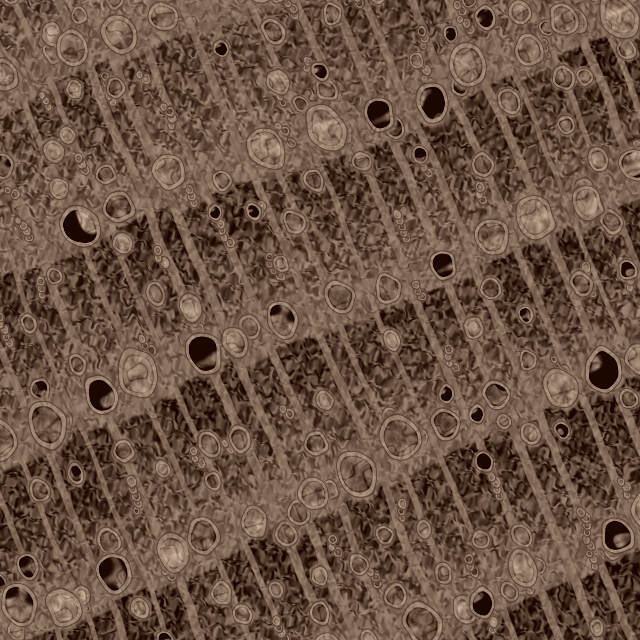
Reproduce this texture procedurally as a Shadertoy shader.

```glsl
#define TILT 0.40
#define RING_WIDTH 0.25
#define RAY_SPACING 0.056
#define RAY_HALF_WIDTH 0.0062
#define GRAIN_SCALE vec2(235.0, 195.0)
#define GRAIN_CONTRAST 0.95
#define LARGE_SHARE 0.85
#define MEDIUM_SHARE 0.42
#define CHAIN_SHARE 0.45
#define HOLE_SHARE 0.24
#define DARK_BROWN vec3(0.17, 0.08, 0.04)
#define PALE_TAN vec3(0.66, 0.56, 0.48)

float hash(vec2 p) {
    return fract(sin(dot(p, vec2(127.1, 311.7))) * 43758.5453);
}

float noise(vec2 p) {
    vec2 cell = floor(p), f = fract(p);
    f = f * f * (3.0 - 2.0 * f);
    return mix(mix(hash(cell), hash(cell + vec2(1, 0)), f.x),
               mix(hash(cell + vec2(0, 1)), hash(cell + vec2(1, 1)), f.x), f.y);
}

// Fibres in growth rings, crossed by pale rays
float woodTone(vec2 p, float grain, float lightening) {
    float x = (p.x + 0.012 * noise(p * vec2(5.0, 9.0)) + 0.003 * noise(p * 38.0)) / RAY_SPACING;
    float rayId = floor(x);
    float rayDist = fract(x) - 0.5 - 0.45 * (hash(vec2(rayId, 3.0)) - 0.5);
    float strip = rayId + step(0.0, rayDist);
    float stripRandom = hash(vec2(strip, 8.0));

    float age = fract((p.y + 0.018 * (stripRandom - 0.5)) / RING_WIDTH);
    float pale = max(1.0 - smoothstep(0.16, 0.38, age), smoothstep(0.98, 1.0, age));
    float fibre = mix(0.47, 0.24, smoothstep(0.3, 0.9, age));
    fibre += 0.14 * (stripRandom - 0.5) + lightening;
    float tone = mix(fibre, 0.65, pale) + grain * mix(GRAIN_CONTRAST, 0.6, pale);

    float width = RAY_HALF_WIDTH * mix(0.65, 1.2, hash(vec2(rayId, 5.0)));
    float d = abs(rayDist) * RAY_SPACING - width;
    float rayTone = 0.72 + 0.4 * grain + 0.15 * (noise(p * vec2(160.0, 45.0)) - 0.5);
    tone -= 0.1 * (1.0 - smoothstep(0.0, 0.0025, abs(d)));
    return mix(tone, rayTone, 1.0 - smoothstep(-0.0015, 0.0015, d));
}

// One vessel: sheath, dark outline, bright wall and mottled filling
void drawVessel(inout float tone, vec2 p, float radius, float seed, float grain) {
    float reach = 0.3 * radius + 0.002;
    if (length(p) > 1.5 * radius + reach) return;
    vec2 shift = vec2(seed * 61.0, seed * 37.0);
    float d = length(p * vec2(1.1, 0.93)) - radius;
    d += 0.28 * radius * (noise(p / radius * 1.3 + shift) - 0.5);
    float wall = 0.13 * radius + 0.0008;

    float sheath = 1.0 - smoothstep(0.3 * reach, reach, d);
    tone = mix(tone, 0.66 + 0.45 * grain, sheath);
    float outline = 1.0 - smoothstep(0.0, 0.0022, abs(d - 0.0008));
    tone = mix(tone, 0.24, 0.7 * outline);

    float blotch = noise(p * 85.0 + shift);
    float fold = 1.0 - smoothstep(0.0, 0.13, abs(noise(p * 65.0 + shift.yx) - 0.5));
    float filling = 0.56 + 0.4 * fract(seed * 17.0) + 0.55 * (blotch - 0.5);
    filling += 0.4 * grain - 0.32 * fold * step(0.01, radius);
    float holed = step(fract(seed * 29.0), HOLE_SHARE) * step(0.01, radius);
    float hole = smoothstep(0.32, 0.5, noise(p / radius * 1.1 + shift + 4.0));
    filling = mix(filling, -0.12, holed * hole);

    float inside = 1.0 - smoothstep(-0.001, 0.001, d);
    float rim = smoothstep(-wall - 0.0015, -wall + 0.0005, d);
    float innerLine = 1.0 - smoothstep(0.0, 0.002, abs(d + wall + 0.0018));
    filling -= 0.25 * innerLine;
    tone = mix(tone, mix(filling, 0.9 + 0.35 * grain, rim), inside);
}

// Vessels jittered around one anchor in each cell
void scatterVessels(inout float tone, vec2 p, vec2 cell, vec2 anchor, vec2 jitter,
                    vec2 radii, float share, float layer, float grain) {
    vec2 base = floor(p / cell);
    for (int j = -1; j <= 1; j++)
    for (int i = -1; i <= 1; i++) {
        vec2 id = base + vec2(i, j);
        vec2 key = id + layer * 19.0;
        if (hash(key + 0.3) > share) continue;
        vec2 offset = vec2(hash(key + 1.7), hash(key + 5.1)) - 0.5;
        vec2 center = (id + anchor + jitter * offset) * cell;
        float radius = mix(radii.x, radii.y, hash(key + 9.2));
        drawVessel(tone, p - center, radius, hash(key + 13.6), grain);
    }
}

// Short radial chains of tiny pores
void scatterChains(inout float tone, vec2 p, float grain) {
    vec2 cell = vec2(0.085, 0.098);
    vec2 base = floor(p / cell);
    for (int j = -1; j <= 1; j++)
    for (int i = -1; i <= 1; i++) {
        vec2 id = base + vec2(i, j);
        if (hash(id + 41.3) > CHAIN_SHARE) continue;
        vec2 center = (id + 0.2 + 0.6 * vec2(hash(id + 47.0), hash(id + 53.0))) * cell;
        float count = 2.0 + floor(4.0 * hash(id + 59.0));
        for (float k = 0.0; k < count; k++) {
            float seed = hash(id + 3.1 * k + 67.0);
            vec2 step2 = vec2(0.011 * (seed - 0.5), 0.0105 * (k - 0.5 * count));
            drawVessel(tone, p - center - step2, mix(0.0045, 0.0075, seed), seed, grain);
        }
    }
}

void mainImage(out vec4 fragColor, in vec2 fragCoord) {
    vec2 uv = fragCoord / iResolution.y;
    vec2 along = vec2(cos(TILT), sin(TILT));
    vec2 p = vec2(dot(uv, along), dot(uv, vec2(-along.y, along.x)));
    p.y += 0.04 * (noise(p * vec2(3.5, 2.0) + 7.0) - 0.5);

    float grain = noise(p * GRAIN_SCALE + 2.5 * noise(p * 90.0)) - 0.5;
    float lightening = 0.16 * smoothstep(0.1, 0.8, uv.y - uv.x) + 0.16 * (noise(uv * 3.0) - 0.5);
    float tone = woodTone(p, grain, lightening);

    scatterChains(tone, p, grain);
    scatterVessels(tone, p, vec2(0.065, RING_WIDTH / 4.0), vec2(0.5), vec2(0.7),
                   vec2(0.011, 0.019), MEDIUM_SHARE, 1.0, grain);
    scatterVessels(tone, p, vec2(0.082, RING_WIDTH), vec2(0.5, 0.15), vec2(0.5, 0.14),
                   vec2(0.021, 0.033), LARGE_SHARE, 2.0, grain);

    vec3 color = mix(DARK_BROWN, PALE_TAN, clamp(tone, -0.15, 1.3));
    fragColor = vec4(clamp(color, 0.0, 1.0), 1.0);
}
```
